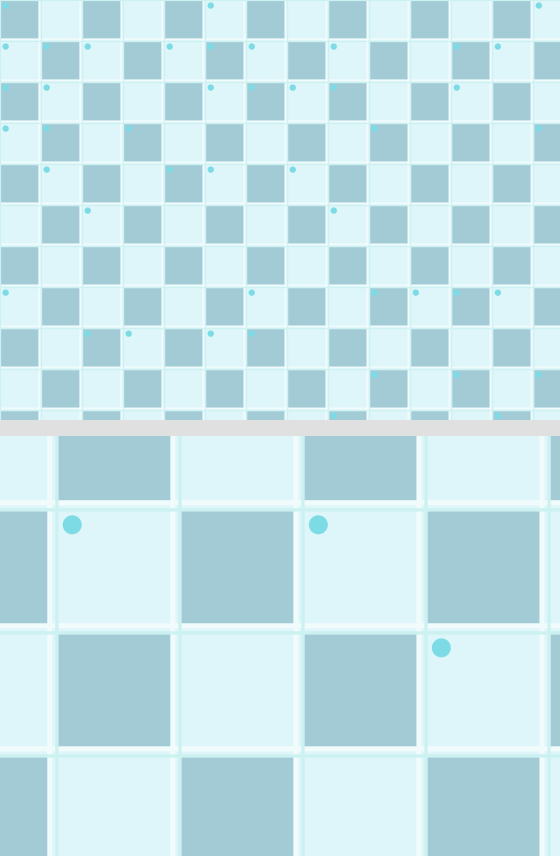
Top: the whole. Bottom: its middle third, enlarged.
A WebGL 2 fragment shader for this pattern:

```glsl
#version 300 es
precision highp float;

uniform vec2 u_resolution;
out vec4 outColor;

#define CELLS_DOWN 10.24
#define LINE_WIDTH 0.027
#define TILE_START 0.027
#define TILE_END 0.935
#define BEVEL_END 0.976
#define DOT_CENTER vec2(0.138, 0.135)
#define DOT_RADIUS 0.077
#define DOT_CHANCE 0.30

const vec3 PALE_TILE = vec3(0.87, 0.963, 0.977);
const vec3 DARK_TILE = vec3(0.64, 0.797, 0.84);
const vec3 BEVEL = vec3(0.945, 0.985, 0.99);
const vec3 GRID_LINE = vec3(0.80, 0.945, 0.945);
const vec3 DOT = vec3(0.49, 0.86, 0.90);

float hash(vec2 p) {
    vec3 q = fract(p.xyx * vec3(0.1031, 0.1030, 0.0973));
    q += dot(q, q.yzx + 33.33);
    return fract((q.x + q.y) * q.z);
}

// Antialiased coverage of the interval from a to b, per axis
vec2 band(vec2 x, float a, float b, float pixel) {
    return clamp((x - a) / pixel + 0.5, 0.0, 1.0)
         * clamp((b - x) / pixel + 0.5, 0.0, 1.0);
}

void main() {
    // Square cells counted from the upper left corner
    float pixel = CELLS_DOWN / u_resolution.y;
    vec2 grid = vec2(gl_FragCoord.x, u_resolution.y - gl_FragCoord.y) * pixel;
    vec2 cell = floor(grid);
    vec2 local = grid - cell;
    vec3 color = PALE_TILE;

    // Bright bevel on the right and lower sides
    vec2 bevel = band(local, TILE_END, BEVEL_END, pixel);
    color = mix(color, BEVEL, max(bevel.x, bevel.y));

    // Thin lines at the cell borders
    vec2 line = band(local, 0.0, LINE_WIDTH, pixel);
    color = mix(color, GRID_LINE, max(line.x, line.y));

    // Checkerboard of dark tiles
    vec2 tile = band(local, TILE_START, TILE_END, pixel);
    float isDark = 1.0 - mod(cell.x + cell.y, 2.0);
    color = mix(color, DARK_TILE, tile.x * tile.y * isDark);

    // Dots in the upper left corner of randomly chosen cells
    float edge = DOT_RADIUS - length(local - DOT_CENTER);
    float dotMask = clamp(edge / pixel + 0.5, 0.0, 1.0);
    color = mix(color, DOT, dotMask * step(hash(cell + 7.0), DOT_CHANCE));

    outColor = vec4(color, 1.0);
}
```
